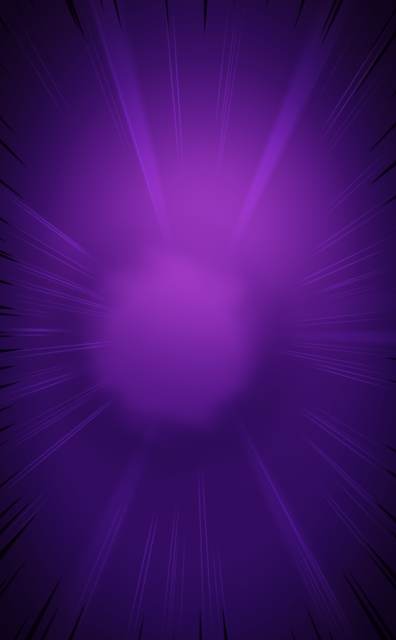
Give the GLSL for this background, as a Shadertoy shader.

```glsl
// Violet burst: a high soft glow and a hazy orb on a dark vignette, crossed by
// wide light beams, fine paired streaks and black spikes from the border.
// Light is summed as one level, mapped through a colour ramp, then lined.

const float TAU = 6.2831853;
const vec2 CENTER = vec2(0.302, 0.479);   // where all rays meet, in heights

float hash(float n) {
    return fract(sin(n * 127.1 + 3.7) * 4358.5);
}

// Maps a light level to near-black, violet, then orchid
vec3 ramp(float v) {
    vec3 c = mix(vec3(0.04, 0.008, 0.075), vec3(0.11, 0.03, 0.20), clamp(v / 0.2, 0.0, 1.0));
    c = mix(c, vec3(0.16, 0.04, 0.31), clamp((v - 0.2) / 0.15, 0.0, 1.0));
    c = mix(c, vec3(0.24, 0.06, 0.41), clamp((v - 0.35) / 0.15, 0.0, 1.0));
    c = mix(c, vec3(0.36, 0.10, 0.54), clamp((v - 0.5) / 0.15, 0.0, 1.0));
    c = mix(c, vec3(0.54, 0.18, 0.70), clamp((v - 0.65) / 0.2, 0.0, 1.0));
    return mix(c, vec3(0.64, 0.23, 0.78), clamp((v - 0.85) / 0.15, 0.0, 1.0));
}

// Soft wedge of light leaving the center at one angle
float beam(vec2 d, float angle, float halfAngle) {
    vec2 dir = vec2(cos(angle), sin(angle));
    float along = dot(d, dir);
    float across = abs(d.x * dir.y - d.y * dir.x) / max(along, 0.001);
    return smoothstep(halfAngle, halfAngle * 0.3, across) * smoothstep(0.09, 0.33, along);
}

// Glow, orb, haze and vignette as one light level
float lightLevel(vec2 p, vec2 q) {
    vec2 g = (p - vec2(0.318, 0.645)) / vec2(0.205, 0.205);
    float v = 0.44 + 0.50 * exp(-dot(g, g));

    // Orb with a wavering rim; the haze around it is darkest below
    vec2 o = p - vec2(0.267, 0.462);
    float wobble = 0.005 * sin(o.x * 61.0 + 2.0 * sin(o.y * 43.0)) + 0.003 * sin(o.y * 83.0 + o.x * 37.0);
    float d = length(o * vec2(1.0, 0.97)) + wobble;
    v += 0.12 * smoothstep(0.155, 0.085, d);
    float below = smoothstep(0.12, -0.12, o.y);
    v -= mix(0.045, 0.065, below) * exp(-pow((d - 0.165) / 0.038, 2.0));

    return v - 0.39 * smoothstep(0.68, 1.45, length(q));
}

// Two fine lines per chosen angular cell
float streaks(float turn, float r, float edge, float count, float seed, float px) {
    float cell = turn * count;
    float id = mod(floor(cell), count) + seed;
    float off = fract(cell) - mix(0.3, 0.7, hash(id));
    float gap = mix(0.04, 0.13, hash(id + 31.0));
    float dist = abs(abs(off) - gap) * TAU * r / count;
    float start = mix(0.36, 0.72, hash(id + 57.0));
    float fade = smoothstep(start, start + 0.15, edge) * smoothstep(1.05, 0.75, edge);
    float line = smoothstep(0.0005 + px, 0.0, dist);
    return line * fade * step(0.5, hash(id + 83.0)) * mix(0.3, 1.0, hash(id + 11.0));
}

// Black wedges that widen towards the border
float spikes(float turn, float r, float edge, float corner, float count, float seed, float px) {
    float cell = turn * count;
    float id = mod(floor(cell), count) + seed;
    float off = abs(fract(cell) - mix(0.35, 0.65, hash(id))) * TAU * r / count;
    float start = mix(0.85, 1.12, hash(id + 19.0)) - 0.15 * corner;
    float width = 0.018 * (edge - start) * mix(0.6, 1.3, hash(id + 43.0));
    return smoothstep(px, -px, off - width) * smoothstep(start, start + 0.06, edge);
}

void mainImage(out vec4 fragColor, in vec2 fragCoord) {
    // Keep the layout proportional: width 0.617, height 1
    vec2 p = fragCoord / iResolution.xy * vec2(0.617, 1.0);
    float px = 1.0 / iResolution.y;
    vec2 d = p - CENTER;
    vec2 q = d / mix(CENTER, vec2(0.617, 1.0) - CENTER, step(0.0, d));
    float edge = max(abs(q.x), abs(q.y));
    float corner = smoothstep(0.35, 0.9, min(abs(q.x), abs(q.y)));
    float r = length(d);
    float turn = atan(d.y, d.x) / TAU;

    vec3 col = ramp(lightLevel(p, q));
    col *= mix(vec3(0.95, 0.92, 1.03), vec3(1.0), smoothstep(0.2, 0.6, p.y));

    // Beams: angle, half angle, strength; the last two are bright threads
    vec3 beams[10] = vec3[10](
        vec3(1.832, 0.065, 0.65), vec3(1.162, 0.060, 0.75),
        vec3(-0.02, 0.050, 0.60), vec3(-1.112, 0.070, 0.40),
        vec3(-1.98, 0.080, 0.35), vec3(2.538, 0.080, 0.35),
        vec3(-2.83, 0.070, 0.30), vec3(0.17, 0.080, 0.25),
        vec3(1.868, 0.009, 0.60), vec3(-1.095, 0.009, 0.70));
    float rays = 0.0;
    for (int i = 0; i < 10; i++) {
        rays += beams[i].z * beam(d, beams[i].x, beams[i].y);
    }
    col += rays * vec3(0.10, 0.035, 0.18) * smoothstep(1.5, 0.6, length(q));

    // Fine streaks, then the dark spikes over them
    float lines = 0.0;
    float ink = 0.0;
    for (float i = 0.0; i < 2.0; i++) {
        lines += streaks(turn, r, edge, 37.0 + 10.0 * i, 100.0 * i, px);
        ink = max(ink, spikes(turn, r, edge, corner, 47.0 + 20.0 * i, 200.0 + 90.0 * i, px));
    }
    col += lines * vec3(0.11, 0.045, 0.18);
    col = mix(col, vec3(0.02, 0.0, 0.035), 0.9 * ink);

    fragColor = vec4(col, 1.0);
}
```
